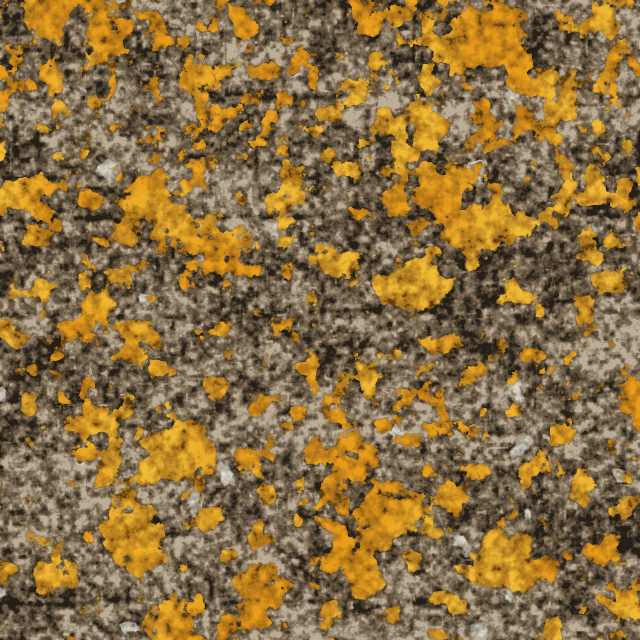
A WebGL 1 fragment shader for this texture:

```glsl
precision highp float;
uniform vec2 u_resolution;

const vec3 STONE_DARK = vec3(0.32, 0.27, 0.20);
const vec3 STONE_MID = vec3(0.49, 0.42, 0.33);
const vec3 STONE_LIGHT = vec3(0.68, 0.62, 0.53);
const vec3 LICHEN_DARK = vec3(0.60, 0.39, 0.09);
const vec3 LICHEN_ORANGE = vec3(0.88, 0.59, 0.10);
const vec3 LICHEN_YELLOW = vec3(0.91, 0.70, 0.20);
const vec3 PALE_CRUST = vec3(0.78, 0.77, 0.72);
const float LEDGE_ROWS = 5.0;
const float LARGE_CELLS = 8.0;
const float SMALL_CELLS = 18.0;
const float PALE_CELLS = 9.0;
const float CRUMB_GAP = 0.017;
const float EDGE = 0.004;

float hash(vec2 p) {
  vec3 q = fract(p.xyx * vec3(0.1031, 0.1030, 0.0973));
  q += dot(q, q.yzx + 33.33);
  return fract((q.x + q.y) * q.z);
}

float noise(vec2 p) {
  vec2 cell = floor(p);
  vec2 f = fract(p);
  f = f * f * (3.0 - 2.0 * f);
  float low = mix(hash(cell), hash(cell + vec2(1.0, 0.0)), f.x);
  float high = mix(hash(cell + vec2(0.0, 1.0)), hash(cell + 1.0), f.x);
  return mix(low, high, f.y);
}

// Layered noise centred on zero.
float fbm(vec2 p) {
  float sum = 0.0;
  float amplitude = 0.533;
  for (int i = 0; i < 4; i++) {
    sum += amplitude * (noise(p) - 0.5);
    p = mat2(0.8, 0.6, -0.6, 0.8) * p * 2.03 + 17.3;
    amplitude *= 0.5;
  }
  return sum;
}

// Signed depth inside the nearest scattered round colony.
float colonies(vec2 p, float cells, vec2 radii, float density, float seed) {
  float depth = -1.0;
  vec2 home = floor(p * cells);
  for (int y = -1; y <= 1; y++) {
    for (int x = -1; x <= 1; x++) {
      vec2 cell = home + vec2(float(x), float(y));
      vec2 key = cell + seed;
      vec2 centre = (cell + vec2(hash(key + 3.1), hash(key + 7.7))) / cells;
      float radius = mix(radii.x, radii.y, hash(key + 13.9));
      float present = step(hash(key + 23.3), density);
      depth = max(depth, mix(-1.0, radius - distance(p, centre), present));
    }
  }
  return depth;
}

// Broken horizontal ledges: x is the dark crack, y the worn lip below it.
vec2 ledges(vec2 p) {
  vec2 result = vec2(0.0);
  for (int i = 0; i < 5; i++) {
    float row = float(i);
    float level = (row + 0.25 + 0.5 * hash(vec2(row, 41.0))) / LEDGE_ROWS;
    float offset = p.y - level - 0.03 * fbm(vec2(p.x * 5.0, row * 9.0));
    float strength = smoothstep(0.25, 0.65, noise(vec2(p.x * 7.0, row * 5.0 + 2.0)));
    float crack = exp(-pow(offset / 0.004, 2.0));
    float lip = exp(-pow((offset + 0.012) / 0.008, 2.0));
    result = max(result, strength * vec2(crack, lip));
  }
  return result;
}

vec3 stoneColor(vec2 p) {
  vec2 ledge = ledges(p);
  float tone = 0.49 + 0.8 * fbm(p * vec2(5.0, 12.0) + 60.0);
  tone += 0.8 * fbm(p * vec2(38.0, 50.0) + 20.0) + 1.55 * fbm(p * 115.0);
  tone += 0.14 * ledge.y - 0.36 * ledge.x;
  tone += 0.35 * smoothstep(0.82, 0.95, noise(p * 120.0 + 90.0));
  tone -= 0.30 * smoothstep(0.80, 0.95, noise(p * 85.0 + 140.0));
  vec3 color = mix(STONE_DARK, STONE_MID, clamp((tone - 0.25) / 0.3, 0.0, 1.0));
  color = mix(color, STONE_LIGHT, clamp((tone - 0.55) / 0.3, 0.0, 1.3));
  return color * mix(0.45, 1.0, clamp(tone / 0.25, 0.0, 1.0));
}

vec3 lichenColor(vec2 p, float depth) {
  float hue = smoothstep(0.25, 0.75, noise(p * 9.0 + 31.0));
  float lobes = 0.62 + 2.3 * fbm(p * 80.0 + 200.0);
  lobes += 0.2 * smoothstep(0.0, 0.02, depth) - 0.12;
  vec3 color = mix(LICHEN_DARK, mix(LICHEN_ORANGE, LICHEN_YELLOW, hue), clamp(lobes, 0.0, 1.1));
  return color * mix(0.6, 1.0, smoothstep(-0.15, 0.2, lobes));
}

void main() {
  vec2 p = gl_FragCoord.xy / u_resolution;
  vec2 warped = p + 0.035 * vec2(fbm(p * 14.0 + 5.0), fbm(p * 14.0 + 77.0));
  float ragged = fbm(p * 45.0 + 300.0);
  vec3 color = stoneColor(p);

  // Pale crusts.
  float paleDepth = colonies(warped, PALE_CELLS, vec2(0.004, 0.015), 0.4, 170.0);
  float pale = smoothstep(-EDGE, EDGE, paleDepth + 0.05 * ragged);
  color = mix(color, PALE_CRUST * (1.0 + 0.7 * fbm(p * 130.0)), 0.85 * pale);

  // Orange colonies, from broad rosettes down to loose crumbs.
  float depth = colonies(warped, LARGE_CELLS, vec2(0.022, 0.052), 0.60, 50.0);
  depth = max(depth, colonies(warped, SMALL_CELLS, vec2(0.006, 0.021), 0.42, 110.0));
  depth = max(depth, -CRUMB_GAP);
  depth += mix(0.05, 0.13, noise(p * 6.0 + 8.0)) * ragged;
  color *= 1.0 - 0.25 * smoothstep(-0.009, 0.0, depth);
  color = mix(color, lichenColor(p, depth), smoothstep(-EDGE, EDGE, depth));

  gl_FragColor = vec4(color, 1.0);
}
```
